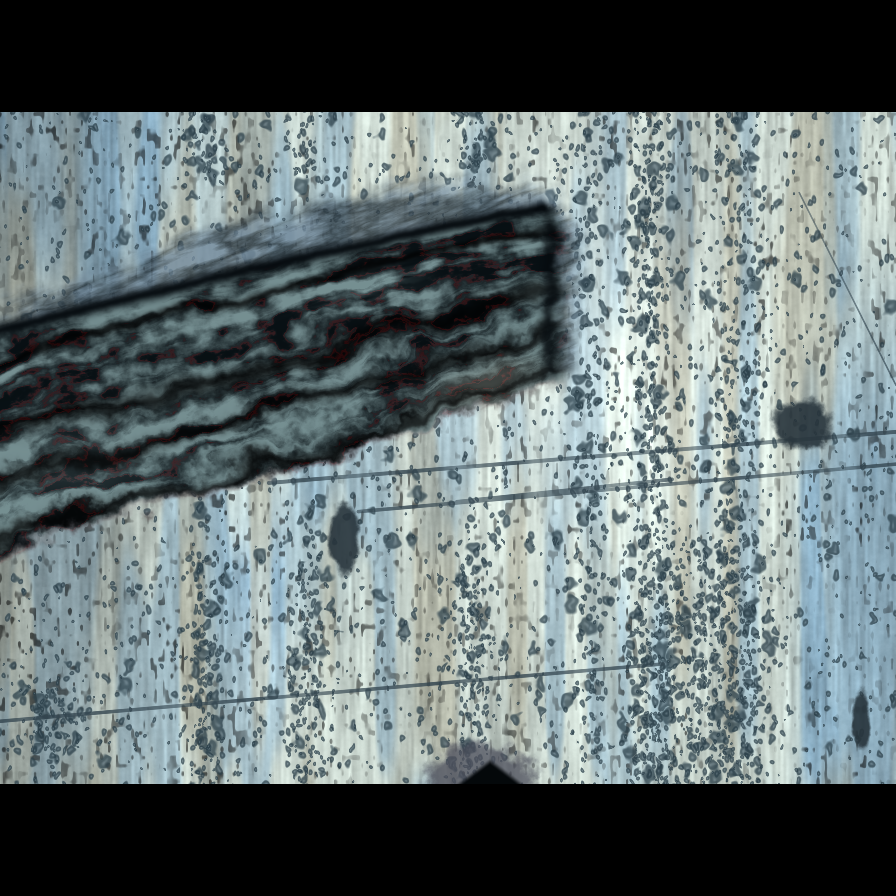
A Shadertoy shader for this texture:

```glsl
float hash(vec2 p) {
  vec3 q = fract(p.xyx * 0.1031);
  q += dot(q, q.yzx + 33.33);
  return fract((q.x + q.y) * q.z);
}

float noise(vec2 p) {
  vec2 i = floor(p), f = fract(p);
  f = f * f * (3.0 - 2.0 * f);
  return mix(mix(hash(i), hash(i + vec2(1, 0)), f.x),
             mix(hash(i + vec2(0, 1)), hash(i + 1.0), f.x), f.y);
}

float fbm(vec2 p) {
  float sum = 0.0, amp = 0.5;
  for (int i = 0; i < 5; i++) {
    sum += amp * noise(p);
    p = mat2(1.6, 1.2, -1.2, 1.6) * p + 7.3;
    amp *= 0.5;
  }
  return sum;
}

float bump(float x, float center, float width) {
  float d = (x - center) / width;
  return exp(-d * d);
}

float spot(vec2 p, float x, float y, float w, float h) {
  return bump(p.x, x, w) * bump(p.y, y, h);
}

float fall(float a, float b, float x) { return 1.0 - smoothstep(a, b, x); }

float blob(vec2 p, float x, float y, float w, float h) {
  float d = length((p - vec2(x, y)) / vec2(w, h));
  return fall(0.75, 1.15, d + 0.7 * (fbm(p * 65.0) - 0.5));
}

// Thin scratch of uneven strength
float scratch(vec2 p, vec2 a, vec2 b, float width) {
  vec2 ab = b - a;
  float h = clamp(dot(p - a, ab) / dot(ab, ab), 0.0, 1.0);
  float d = length(p - a - ab * h);
  float soft = max(0.0012, 1.0 / iResolution.y);
  return fall(width, width + soft, d) * (0.55 + 0.45 * noise(p * vec2(35, 8)));
}

// Likelihood of pits, gathered in columns
float pitDensity(vec2 p) {
  float ends = fall(0.34, 0.46, p.y) + smoothstep(0.78, 0.82, p.y);
  float d = bump(p.x, 0.232, 0.018) + bump(p.x, 0.343, 0.017) + bump(p.x, 0.53, 0.02);
  d += bump(p.x, 0.785, 0.055) * step(p.y, 0.4);
  d = 0.09 + 0.55 * d * ends + 0.6 * bump(p.x, 0.728, 0.018);
  d += 0.3 * (bump(p.x, 0.825, 0.025) + bump(p.x, 0.66, 0.016));
  return d + 0.6 * spot(p, 0.055, 0.2, 0.03, 0.05);
}

// Round pits: x is darkness, y is a bright centre
vec2 pits(vec2 p, float scale, float seed) {
  vec2 q = p * scale + 0.5 * vec2(noise(p * 130.0), noise(p * 130.0 + 40.0));
  vec2 result = vec2(0);
  for (int k = 0; k < 9; k++) {
    vec2 id = floor(q) + vec2(k % 3, k / 3) - 1.0;
    float r = 0.17 + 0.35 * hash(id + seed + 9.0);
    vec2 center = id + vec2(hash(id + seed), hash(id + seed + 21.0));
    float d = length((q - center) * vec2(1.15, 0.85)) / r;
    float on = step(hash(id + seed + 55.0), pitDensity(center / scale));
    result = max(result, on * vec2(fall(0.65, 1.1, d), fall(0.0, 0.5, d)));
  }
  return result;
}

// Brushed metal with vertical grain and broad tints
vec3 metal(vec2 p) {
  float grain = mix(noise(p * vec2(190, 9)), noise(p * vec2(330, 30)), 0.45);
  float blue = 0.75 * smoothstep(0.86, 0.95, p.x) * fall(0.45, 0.8, p.y);
  blue += 0.6 * fall(0.05, 0.4, p.x) * smoothstep(0.62, 0.75, p.y);
  blue += 0.5 * spot(p, 0.31, 0.38, 0.07, 0.1);
  blue += 0.5 * smoothstep(0.5, 0.72, noise(p * vec2(42, 4)));
  vec3 col = mix(vec3(0.79, 0.84, 0.81), vec3(0.49, 0.64, 0.74), min(blue, 0.85));
  float tan1 = smoothstep(0.55, 0.8, noise(p * vec2(38, 3) + 17.0));
  col = mix(col, vec3(0.66, 0.65, 0.57), 0.55 * tan1);
  col *= 0.65 + 0.3 * fbm(p * vec2(9, 2.5)) + 0.34 * grain;
  col += 0.12 * spot(p, 0.66, 0.6, 0.2, 0.25) + 0.1 * spot(p, 0.29, 0.3, 0.03, 0.15);
  col *= 0.8 + 0.2 * smoothstep(0.0, 0.22, p.x);
  float flecks = smoothstep(0.68, 0.88, noise(p * vec2(230, 110))) * noise(p * vec2(50, 7));
  return col * (1.0 - 0.6 * flecks) + 0.07 * (fbm(p * 190.0) - 0.5);
}

// Torn groove between slanted rims
vec3 addGroove(vec3 col, vec2 p) {
  float rough = fbm(p * 34.0) - 0.5;
  float top = 0.632 + 0.25 * p.x - 0.04 * p.x * p.x;
  float bottom = 0.38 + 0.27 * p.x + 0.05 * p.x * p.x + 0.045 * rough;
  float right = 0.627 - 0.5 * max(p.y - 0.75, 0.0) + 0.03 * rough;
  float t = (p.y - bottom) / (top - bottom);
  float inEnd = fall(-0.012, 0.012, p.x - right);

  // Smeared rim above and past the end
  float rim = 0.655 + 0.5 * p.x - 0.42 * p.x * p.x + 0.05 * rough;
  float smear = smoothstep(0.0, 0.02, p.y - bottom) * fall(-0.03, 0.012, p.y - rim);
  smear *= fall(0.0, 0.03, p.x - right);
  float fibres = abs(fbm(vec2(p.x * 18.0, (p.y - 0.35 * p.x) * 65.0)) - 0.48);
  vec3 fibreCol = mix(vec3(0.17, 0.22, 0.25), vec3(0.46, 0.55, 0.62), min(fibres * 5.0, 1.0));
  col = mix(col, fibreCol, 0.82 * smear);

  // Ridged interior
  float body = smoothstep(-0.02, 0.05, t) * fall(0.98, 1.02, t) * inEnd;
  float wave = t + 0.16 * (fbm(p * vec2(14, 20)) - 0.5);
  float layers = fbm(vec2(p.x * 13.0, wave * 15.0)) * 0.65 + fbm(p * 48.0) * 0.4;
  vec2 along = vec2(p.x, t);
  float light = smoothstep(0.36, 0.72, layers) + 0.25 * spot(along, 0.1, 0.3, 0.1, 0.2);
  light += 0.45 * spot(along, 0.41, 0.8, 0.06, 0.08) * noise(along * vec2(30, 70));
  vec3 inside = mix(vec3(0.03, 0.06, 0.075), vec3(0.46, 0.56, 0.57), min(light, 1.0));
  inside = mix(inside, vec3(0.5, 0.51, 0.47), 0.5 * spot(along, 0.54, 0.12, 0.06, 0.14));
  float folds = bump(wave, 0.88, 0.025) + bump(wave, 0.53, 0.05);
  folds += bump(wave, 0.32, 0.04) + bump(wave, 0.07, 0.04);
  inside *= 1.0 - 0.72 * min(folds, 1.0);
  inside.r += 0.13 * bump(layers, 0.43, 0.018) + 0.1 * bump(t, 0.0, 0.025);
  col = mix(col, inside, body);

  // Black upper lip and dark end wall
  float lip = bump(p.y, top + 0.006 * rough, 0.008) * inEnd;
  float wall = bump(p.x, 0.613 + 0.025 * rough, 0.009) * fall(0.07, 0.11, abs(p.y - 0.67));
  return mix(col, vec3(0.02, 0.04, 0.055), min(0.95 * lip + 0.75 * wall, 1.0));
}

void mainImage(out vec4 fragColor, in vec2 fragCoord) {
  vec2 p = fragCoord / iResolution.xy;
  vec3 col = metal(p);
  for (float i = 0.0; i < 3.0; i++) {
    vec2 pit = pits(p, 52.0 + 42.0 * i, 13.0 * i);
    col = mix(col, vec3(0.17, 0.25, 0.29), 0.74 * pit.x) + 0.13 * pit.y;
  }

  // Long scratches
  float lines = scratch(p, vec2(0.3, 0.461), vec2(1, 0.518), 0.0016);
  lines = max(lines, scratch(p, vec2(0.4, 0.429), vec2(1, 0.482), 0.0014));
  lines = max(lines, scratch(p, vec2(0.51, 0.44), vec2(0.75, 0.465), 0.0015));
  lines = max(lines, scratch(p, vec2(0, 0.195), vec2(0.74, 0.259), 0.0014));
  lines = max(lines, scratch(p, vec2(0.892, 0.785), vec2(1, 0.57), 0.0003));
  col = mix(col, vec3(0.2, 0.27, 0.31), 0.85 * lines);
  col = addGroove(col, p);

  // Larger stains and the notch below
  float stain = blob(p, 0.898, 0.527, 0.032, 0.028);
  stain = max(stain, blob(p, 0.961, 0.195, 0.01, 0.032));
  stain = max(stain, blob(p, 0.384, 0.4, 0.016, 0.04));
  col = mix(col, vec3(0.15, 0.2, 0.23), 0.9 * stain);
  col = mix(col, vec3(0.3, 0.31, 0.36), 0.75 * blob(p, 0.535, 0.128, 0.06, 0.042));
  float notch = p.y - 0.149 + 0.75 * abs(p.x - 0.547);
  col = mix(col, vec3(0.015, 0.03, 0.04), fall(-0.003, 0.006, notch));

  // Black bands
  float edge = 0.5 / iResolution.y;
  col *= fall(-edge, edge, abs(p.y - 0.5) - 0.375);
  fragColor = vec4(clamp(col, 0.0, 1.0), 1.0);
}
```
